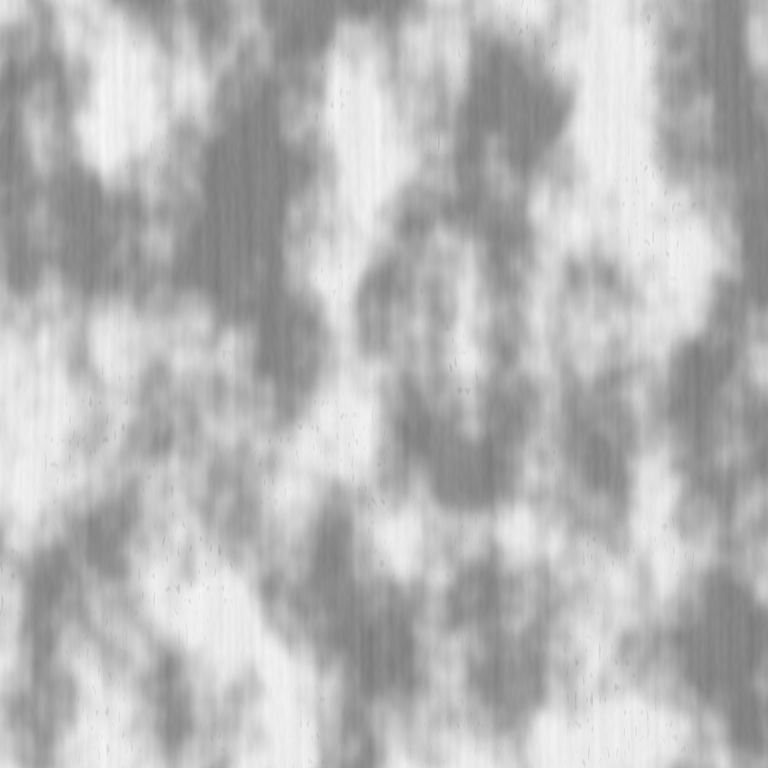
This texture is drawn by a Shadertoy shader. Its source:

```glsl
// Soft grey blotches stretched vertically, like brushed or worn plaster.
// Layered gradient noise makes the clouds; narrow, tall noise adds the
// fine vertical fibres and the small dark dashes on the light areas.

vec2 gradientAt(ivec2 cell) {
    uint h = uint(cell.x) * 1597334677u ^ uint(cell.y) * 3812015801u;
    h = (h ^ (h >> 15)) * 2246822519u;
    h ^= h >> 13;
    float angle = float(h & 65535u) / 65536.0 * 6.28319;
    return vec2(cos(angle), sin(angle));
}

float gradientNoise(vec2 p) {
    ivec2 cell = ivec2(floor(p));
    vec2 f = fract(p);
    vec2 u = f * f * f * (f * (f * 6.0 - 15.0) + 10.0);
    float a = dot(gradientAt(cell), f);
    float b = dot(gradientAt(cell + ivec2(1, 0)), f - vec2(1, 0));
    float c = dot(gradientAt(cell + ivec2(0, 1)), f - vec2(0, 1));
    float d = dot(gradientAt(cell + ivec2(1, 1)), f - vec2(1, 1));
    return mix(mix(a, b, u.x), mix(c, d, u.x), u.y);
}

// Four octaves, each shifted so the lattices do not line up
float clouds(vec2 p) {
    float sum = 0.0;
    float amplitude = 1.0;
    for (int i = 0; i < 4; i++) {
        sum += amplitude * gradientNoise(p);
        p = p * 1.93 + vec2(17.3, 9.7);
        amplitude *= 0.54;
    }
    return sum;
}

void mainImage(out vec4 fragColor, in vec2 fragCoord) {
    vec2 uv = fragCoord / iResolution.xy;

    // Tall blotches, with a little column structure
    float cloud = clouds(uv * vec2(6.3, 4.1) + vec2(3.4, 7.6));
    cloud += 0.22 * gradientNoise(uv * vec2(19.0, 3.5) + 40.0);

    // Spread the bell-shaped noise evenly over the grey range
    float light = smoothstep(-0.47, 0.47, cloud);
    float grey = mix(0.525, 0.925, light);

    // Fine vertical fibres, gently bent
    float bend = 0.004 * gradientNoise(uv * vec2(7.0, 5.0) + 80.0);
    float x = uv.x + bend;
    float fibres = 0.035 * gradientNoise(vec2(x * 115.0, uv.y * 6.0))
                 + 0.030 * gradientNoise(vec2(x * 48.0, uv.y * 3.0) + 60.0);

    // Short dark dashes, strongest in the mid and light tones
    float dash = gradientNoise(vec2(x * 190.0, uv.y * 62.0) + 120.0);
    float patches = smoothstep(-0.2, 0.4, gradientNoise(uv * vec2(11.0, 6.0) + 150.0));
    grey += fibres + 0.02 * dash;
    grey -= 0.09 * smoothstep(0.2, 0.55, dash) * patches * smoothstep(0.2, 0.7, light);

    fragColor = vec4(vec3(grey), 1.0);
}
```
